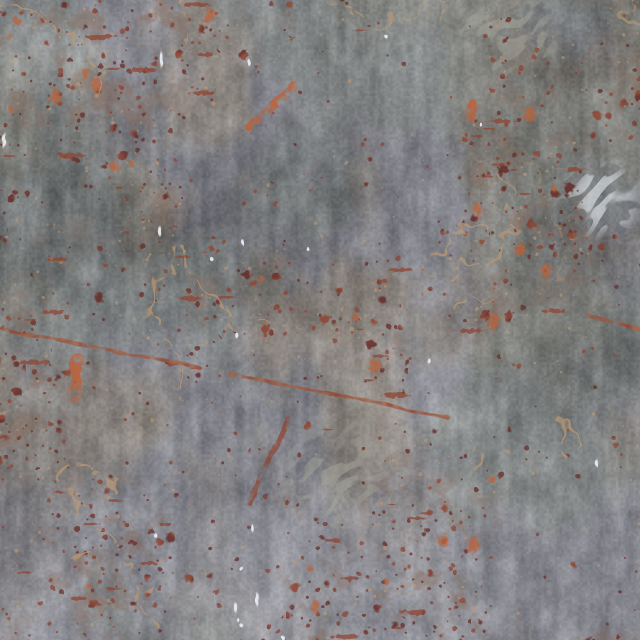
Write a Shadertoy shader that draws this texture.

```glsl
// Weathered grey steel sheet: layered noise gives the clouded, vertically brushed metal,
// jittered cells scatter rust flecks and dashes, distance functions lay long scratches
// and smears, and small loops add white paint chips and pale scuffed patches.

const vec3 COOL_STEEL  = vec3(0.492, 0.496, 0.527);
const vec3 WARM_STEEL  = vec3(0.520, 0.497, 0.477);
const vec3 GREEN_STEEL = vec3(0.490, 0.508, 0.495);
const vec3 DARK_RUST   = vec3(0.40, 0.17, 0.15);
const vec3 RED_RUST    = vec3(0.56, 0.27, 0.20);
const vec3 ORANGE_RUST = vec3(0.74, 0.38, 0.22);
const vec3 TAN         = vec3(0.74, 0.60, 0.45);
const vec3 SCUFF       = vec3(0.64, 0.64, 0.60);
const vec3 CHIP        = vec3(0.90, 0.92, 0.95);

float hash(vec2 p) {
    vec3 q = fract(p.xyx * 0.1031);
    q += dot(q, q.yzx + 33.33);
    return fract((q.x + q.y) * q.z);
}

vec2 hash2(vec2 p) {
    return vec2(hash(p), hash(p + 71.7));
}

float noise(vec2 p) {
    vec2 i = floor(p), f = fract(p);
    f = f * f * (3.0 - 2.0 * f);
    return mix(mix(hash(i), hash(i + vec2(1, 0)), f.x),
               mix(hash(i + vec2(0, 1)), hash(i + vec2(1, 1)), f.x), f.y);
}

float fbm(vec2 p) {
    float sum = 0.0, amp = 0.5;
    for (int i = 0; i < 5; i++) {
        sum += amp * noise(p);
        p = mat2(1.6, 1.2, -1.2, 1.6) * p + 13.1;
        amp *= 0.5;
    }
    return sum / 0.97;
}

// Ragged flecks, one per jittered cell, kept with the given chance.
float flecks(vec2 uv, vec2 cells, float chance, float maxRadius, float seed) {
    vec2 p = uv * cells, base = floor(p);
    float cover = 0.0;
    float ragged = noise(uv * 210.0 + seed) - 0.5;
    for (int y = -1; y <= 1; y++)
    for (int x = -1; x <= 1; x++) {
        vec2 cell = base + vec2(x, y);
        vec2 center = cell + hash2(cell + seed);
        float size = hash(cell + seed + 19.3);
        float radius = maxRadius * mix(0.35, 1.0, size * size);
        float d = length(p - center) + ragged * radius;
        float keep = step(hash(cell + seed + 47.9), chance);
        cover = max(cover, keep * (1.0 - smoothstep(radius - 0.08, radius + 0.08, d)));
    }
    return cover;
}

// Worn stroke from a to b; wear is the share broken away along it.
float stroke(vec2 uv, vec2 a, vec2 b, float width, float wear) {
    vec2 p = uv + 0.004 * (vec2(noise(uv * 25.0), noise(uv * 25.0 + 9.0)) - 0.5);
    float t = clamp(dot(p - a, b - a) / dot(b - a, b - a), 0.0, 1.0);
    float d = length(p - mix(a, b, t));
    float w = width * mix(0.5, 1.2, noise(uv * 70.0));
    float worn = smoothstep(wear - 0.2, wear + 0.2, fbm(uv * 75.0));
    return worn * (1.0 - smoothstep(w - 0.0012, w + 0.0012, d));
}

// Diagonal curled scuffs inside a soft round patch.
float scuffs(vec2 uv, vec2 center, float radius) {
    float patchMask = 1.0 - smoothstep(0.3 * radius, radius, length(uv - center));
    vec2 q = mat2(0.8, -0.6, 0.6, 0.8) * (uv - center);
    q += 0.03 * vec2(noise(uv * 22.0), noise(uv * 22.0 + 5.0));
    return patchMask * smoothstep(0.56, 0.72, noise(q * vec2(38.0, 105.0) + 40.0));
}

// Upright white chips; the first few line up in one dripping column.
float paintChips(vec2 uv) {
    float cover = 0.0;
    for (int i = 0; i < 20; i++) {
        vec2 id = vec2(i, 3.7), pos = hash2(id);
        if (i < 7) pos.x = 0.38 + 0.03 * (pos.x - 0.5);
        vec2 size = vec2(0.0035, mix(0.004, 0.016, pow(hash(id + 8.0), 2.0)));
        vec2 q = (uv - pos) / size;
        q.x += 0.9 * (noise(uv * 130.0) - 0.5);
        cover = max(cover, 1.0 - smoothstep(0.45, 1.0, length(q)));
    }
    return cover;
}

vec3 steel(vec2 uv) {
    float clouds = fbm(uv * 4.5 + 2.0) - 0.5;
    float mottle = fbm(uv * vec2(34.0, 26.0) + 7.0) - 0.5;
    float brushed = fbm(uv * vec2(75.0, 9.0) + 31.0) - 0.5;
    float grain = noise(uv * 250.0) - 0.5;
    float band = smoothstep(0.35, 0.55, uv.y) * (1.0 - smoothstep(0.62, 0.85, uv.y));
    float cool = smoothstep(0.32, 0.16, uv.y + 0.2 * clouds);
    float warmth = smoothstep(0.40, 0.66, fbm(uv * vec2(9.0, 6.0) + 50.0));
    vec3 col = mix(COOL_STEEL, WARM_STEEL, warmth * (1.0 - 0.7 * cool));
    col = mix(col, GREEN_STEEL, 0.7 * smoothstep(0.48, 0.65, fbm(uv * 3.5 + 80.0)));
    col += 0.022 * cool - 0.035 * band + 0.012;
    return col + 0.24 * clouds + 0.20 * mottle + 0.15 * brushed + 0.065 * grain;
}

void mainImage(out vec4 fragColor, in vec2 fragCoord) {
    vec2 uv = fragCoord / iResolution.xy;
    vec3 col = steel(uv);

    // Pale scuffed patches
    float scuff = scuffs(uv, vec2(0.53, 0.25), 0.13) + scuffs(uv, vec2(0.79, 0.95), 0.12);
    col = mix(col, SCUFF, 0.55 * scuff);
    col = mix(col, CHIP, 0.6 * scuffs(uv, vec2(0.94, 0.69), 0.08));

    // Rust stains and scattered flecks, gathered in clusters
    float cluster = smoothstep(0.40, 0.68, fbm(uv * 6.0 + 23.0));
    float stain = cluster * smoothstep(0.50, 0.72, fbm(uv * 32.0 + 4.0));
    col = mix(col, vec3(0.53, 0.43, 0.38), 0.5 * stain);
    vec3 rust = mix(DARK_RUST, RED_RUST, smoothstep(0.3, 0.7, noise(uv * 65.0)));
    col = mix(col, TAN, 0.6 * flecks(uv, vec2(95.0), 0.03 + 0.12 * cluster, 0.28, 5.0));
    col = mix(col, rust, 0.75 * flecks(uv, vec2(72.0), 0.05 + 0.28 * cluster, 0.30, 11.0));
    col = mix(col, rust, 0.85 * flecks(uv, vec2(34.0), 0.02 + 0.15 * cluster, 0.27, 29.0));
    col = mix(col, RED_RUST, 0.75 * flecks(uv, vec2(20.0, 105.0), 0.08 * cluster, 0.42, 61.0));
    col = mix(col, ORANGE_RUST, 0.7 * flecks(uv, vec2(30.0, 24.0), 0.07 * cluster, 0.28, 83.0));

    // Fine tan cracks
    float crack = 1.0 - smoothstep(0.002, 0.007, abs(fbm(uv * 5.0 + 64.0) - 0.5));
    crack *= smoothstep(0.56, 0.66, noise(uv * 7.0 + 15.0)) * smoothstep(0.35, 0.6, noise(uv * 90.0));
    col = mix(col, TAN, 0.7 * crack);

    // Long falling scratch and broad rust smears
    float scratch = stroke(uv, vec2(0.0, 0.486), vec2(0.31, 0.425), 0.0035, 0.28);
    scratch = max(scratch, stroke(uv, vec2(0.36, 0.416), vec2(0.70, 0.348), 0.0033, 0.32));
    scratch = max(scratch, stroke(uv, vec2(0.92, 0.508), vec2(1.0, 0.486), 0.0035, 0.28));
    col = mix(col, mix(RED_RUST, TAN, 0.5 * noise(uv * 110.0)), 0.85 * scratch);
    float smear = stroke(uv, vec2(0.39, 0.80), vec2(0.46, 0.866), 0.0075, 0.40);
    smear = max(smear, stroke(uv, vec2(0.118, 0.38), vec2(0.12, 0.435), 0.012, 0.42));
    smear = max(smear, stroke(uv, vec2(0.735, 0.815), vec2(0.74, 0.84), 0.008, 0.45));
    col = mix(col, ORANGE_RUST, 0.85 * smear);
    col = mix(col, RED_RUST, 0.75 * stroke(uv, vec2(0.39, 0.215), vec2(0.458, 0.36), 0.0045, 0.42));

    col = mix(col, CHIP, 0.95 * paintChips(uv));
    fragColor = vec4(clamp(col, 0.0, 1.0), 1.0);
}
```
